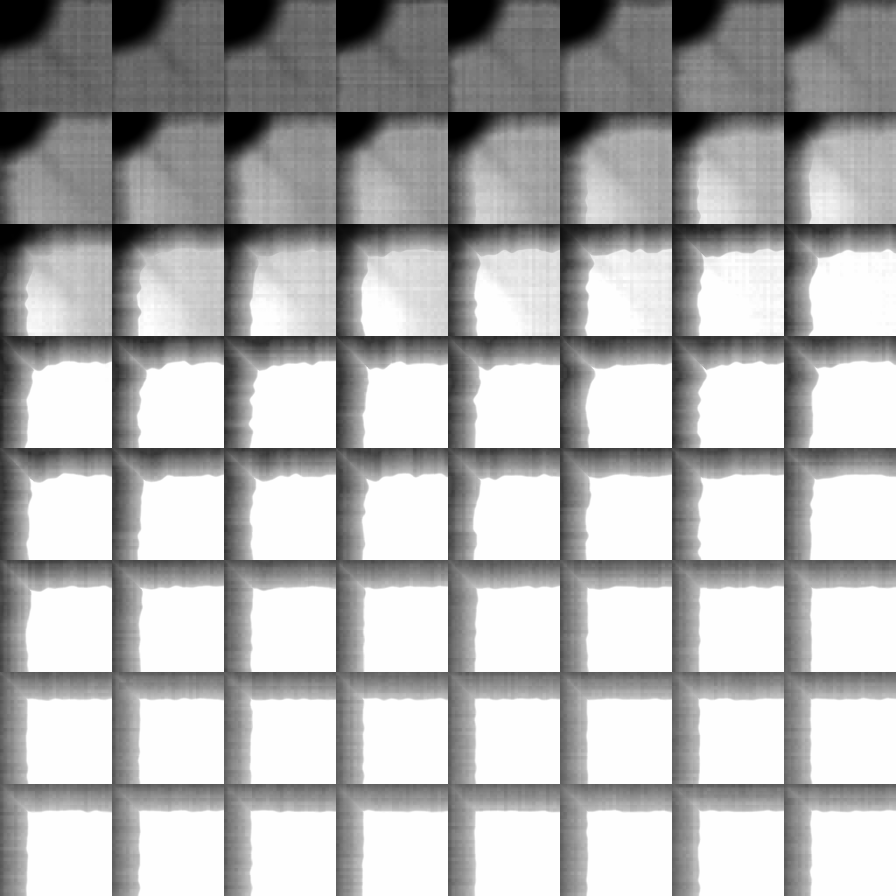
Reproduce this pattern procedurally as a Shadertoy shader.

```glsl
// An 8 by 8 sheet of grey tiles that brighten in reading order.
// Each tile blends a lit interior, soft left and top borders and a black
// corner shadow; hashed threads and grain give it a woven, worn surface.

const float TILES = 8.0;
const float THREADS = 32.0;       // woven threads across one tile
const float BORDER = 0.25;        // border width in tile units
const float BORDER_LIGHT = 0.78;  // grey at the inner side of the border
const float WHITE = 0.995;

float hash(vec2 p) {
    vec3 q = fract(p.xyx * 0.1031);
    q += dot(q, q.yzx + 33.33);
    return fract((q.x + q.y) * q.z);
}

// Smooth one-dimensional noise, from -0.5 to 0.5
float waver(float x, float seed) {
    float cell = floor(x);
    float f = smoothstep(0.0, 1.0, x - cell);
    return mix(hash(vec2(cell, seed)), hash(vec2(cell + 1.0, seed)), f) - 0.5;
}

float bell(float x, float width) {
    return exp(-x * x / (width * width));
}

// Horizontal and vertical threads, fine grain and faint block seams
float weave(vec2 p, float seed) {
    vec2 cell = floor(p * THREADS);
    float threads = hash(vec2(cell.x, seed + 11.0)) + hash(vec2(cell.y, seed + 57.0)) - 1.0;
    float grain = hash(cell + seed * 37.0) - 0.5;
    vec2 block = mod(cell, 4.0);
    float seam = max(step(block.x, 0.5), step(block.y, 0.5));
    return 0.035 * threads + 0.03 * grain - 0.016 * seam;
}

// Interior light, spreading from the lower left
float interior(vec2 p, float stage) {
    float base = 0.41 + 0.009 * stage + 0.0007 * stage * stage;
    float glow = bell(length((p - vec2(0.3, 0.9)) * vec2(1.0, 0.8)), 0.4);
    float crease = bell(p.x - p.y, 0.11) * smoothstep(1.0, 0.3, p.x);
    return base + 0.24 * smoothstep(1.0, 16.0, stage) * glow - 0.07 * crease;
}

// Graded border along the left and top, with a ragged inner side
float border(vec2 p, float stage) {
    float depth = min(p.x, p.y);
    float along = max(p.x, p.y);
    float side = step(p.x, p.y);
    float early = 1.0 - smoothstep(28.0, 52.0, stage);
    float streak = waver(along * 14.0, stage + side * 91.0);
    depth += streak * mix(0.018, 0.04, early);
    depth -= 0.055 * early * bell(along - 0.34, 0.13);
    float edge = mix(0.34, 0.2, smoothstep(0.0, 18.0, stage))
               + 0.19 * smoothstep(22.0, 56.0, stage);
    float ramp = mix(edge, BORDER_LIGHT, max(depth, 0.0) / BORDER);
    return ramp + 0.4 * smoothstep(BORDER - 0.02, BORDER + 0.015, depth);
}

// Black corner that shrinks and fades as the tiles advance
float cornerLight(vec2 p, float stage) {
    float radius = mix(0.36, 0.08, smoothstep(0.0, 26.0, stage));
    float lit = smoothstep(radius, radius + 0.24, length(p * vec2(0.95, 1.05)));
    float strength = 1.0 - smoothstep(15.0, 29.0, stage);
    return mix(1.0, lit, strength);
}

// Grey level of the sheet at a point with the origin at the lower left
float sheet(vec2 uv) {
    vec2 grid = vec2(uv.x, 1.0 - uv.y) * TILES;
    vec2 tile = clamp(floor(grid), 0.0, TILES - 1.0);
    vec2 p = grid - tile;
    float stage = tile.y * TILES + tile.x;
    float light = min(interior(p, stage), border(p, stage));
    light = (light + weave(p, stage)) * cornerLight(p, stage);
    return clamp(light, 0.0, WHITE);
}

void mainImage(out vec4 fragColor, in vec2 fragCoord) {
    // Four samples per pixel smooth the seams and threads
    float grey = 0.0;
    for (int i = 0; i < 4; i++) {
        vec2 offset = vec2(i % 2, i / 2) * 0.5 - 0.25;
        grey += 0.25 * sheet((fragCoord + offset) / iResolution.xy);
    }
    fragColor = vec4(vec3(grey), 1.0);
}
```
